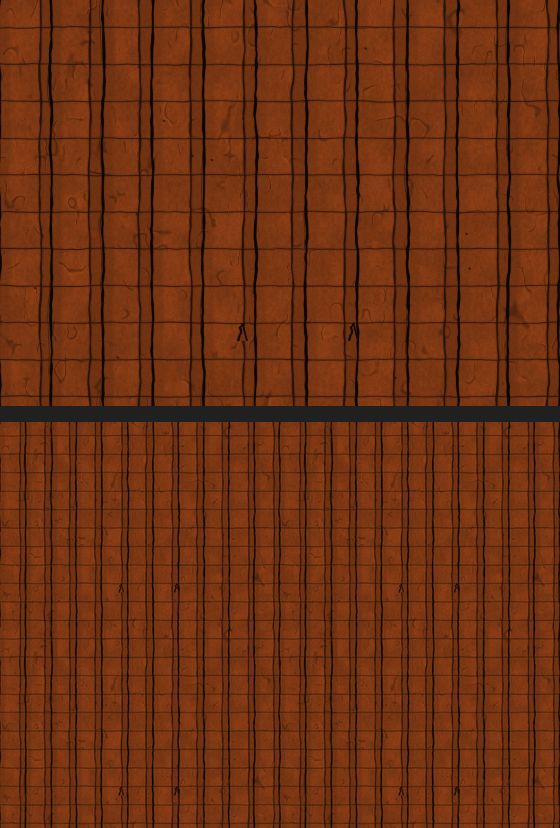
Top: one tile. Bottom: repeated 2 by 2.
A Shadertoy shader for this texture:

```glsl
// Rust-brown wooden boards with narrow battens, dark upright gaps and thin cross seams.
#define COLS 11.0
#define ROWS 11.0
#define ROW_SHIFT 0.256     // height of the lowest seam, in rows
#define BATTEN 0.235        // batten width, in columns
#define GAP_WIDTH 0.023     // half widths, in columns or rows
#define EDGE_WIDTH 0.017
#define SEAM_WIDTH 0.013
#define WOBBLE 0.045
#define TEAR_ROW 2.0

const vec3 PANEL  = vec3(0.535, 0.236, 0.082);
const vec3 SHADE  = vec3(0.435, 0.193, 0.068);
const vec3 STRIP  = vec3(0.425, 0.188, 0.066);
const vec3 GROOVE = vec3(0.170, 0.080, 0.030);
const vec3 BLACK  = vec3(0.045, 0.020, 0.010);

float hash(vec2 p) {
    vec3 q = fract(p.xyx * 0.1031);
    q += dot(q, q.yzx + 33.33);
    return fract((q.x + q.y) * q.z);
}

// Value noise that wraps after a whole number of cells
float noise(vec2 uv, vec2 cells, float seed) {
    vec2 p = uv * cells, i = floor(p), f = fract(p);
    f = f * f * (3.0 - 2.0 * f);
    vec2 a = mod(i, cells) + seed, b = mod(i + 1.0, cells) + seed;
    return mix(mix(hash(a), hash(vec2(b.x, a.y)), f.x),
               mix(hash(vec2(a.x, b.y)), hash(b), f.x), f.y);
}

// Wrapping drift along one line, from -0.5 to 0.5
float wander(float t, float period, float line) {
    float i = floor(t * period), f = fract(t * period);
    return mix(hash(vec2(mod(i, period), line)),
               hash(vec2(mod(i + 1.0, period), line)), f * f * (3.0 - 2.0 * f)) - 0.5;
}

float stroke(float d, float halfWidth, float aa) {
    return 1.0 - smoothstep(halfWidth - aa, halfWidth + aa, abs(d));
}

void mainImage(out vec4 fragColor, in vec2 fragCoord) {
    vec2 uv = fragCoord / iResolution.xy;
    vec2 cell = uv * vec2(COLS, ROWS) - vec2(0.0, ROW_SHIFT);
    vec2 aa = 0.7 * vec2(COLS, ROWS) / iResolution.xy;
    vec2 id = floor(cell + 0.5);
    vec2 local = cell - id;
    id = mod(id, vec2(COLS, ROWS));

    // Positions relative to the black gap, the batten edge and the seam
    float gap = local.x - 0.06 * (hash(vec2(id.x, 70.0)) - 0.5)
              - WOBBLE * wander(uv.y, 14.0, id.x + 20.0)
              - 0.018 * wander(uv.y, 60.0, id.x + 40.0);
    float edge = local.x + BATTEN + 0.06 * (hash(vec2(id.x, 90.0)) - 0.5)
               - WOBBLE * wander(uv.y, 17.0, id.x + 60.0)
               - 0.015 * wander(uv.y, 50.0, id.x + 80.0);
    float seam = local.y - 0.035 * wander(uv.x, 16.0, id.y + 100.0)
               - 0.020 * wander(uv.x, 70.0, id.y + 120.0);

    // Mottled wood, with a shaded band beside some gaps
    float mottle = noise(uv, vec2(COLS * 3.0, ROWS * 2.0), 3.0);
    float grain = noise(uv, vec2(COLS * 22.0, ROWS * 9.0), 31.0);
    vec3 color = mix(PANEL, SHADE, clamp(0.75 * mottle + 0.5 * grain - 0.28, 0.0, 1.0));
    float band = (1.0 - smoothstep(0.16, 0.27, gap)) * step(0.0, gap);
    color = mix(color, SHADE, band * (0.25 + 0.65 * hash(vec2(id.x, 150.0))));
    float batten = smoothstep(-aa.x, aa.x, edge) * smoothstep(-aa.x, aa.x, -gap);
    color = mix(color, STRIP, 0.8 * batten);
    color *= 0.95 + 0.10 * noise(uv, vec2(COLS * 36.0, ROWS * 26.0), 57.0);

    // Fine upright cracks with a lit side
    vec2 bent = uv + 0.004 * (noise(uv, vec2(66.0, 88.0), 11.0) - 0.5);
    float vein = noise(bent, vec2(COLS * 5.0, ROWS * 2.0), 77.0) - 0.5;
    float worn = smoothstep(0.52, 0.75, noise(uv, vec2(COLS * 4.0, ROWS * 3.0), 93.0));
    color *= 1.0 - 0.25 * worn * (1.0 - smoothstep(0.0, 0.06, abs(vein)));
    color *= 1.0 + 0.08 * worn * (1.0 - smoothstep(0.0, 0.06, abs(vein - 0.09)));

    // Sparse dark nicks
    vec2 speckGrid = uv * vec2(COLS, ROWS) * 2.0, speckId = floor(speckGrid);
    vec2 speck = (fract(speckGrid) - 0.3 - 0.4 * hash(speckId + 7.0)) * vec2(1.0, 0.8);
    speck.x += 0.4 * speck.y;
    float nick = step(0.975, hash(speckId + 211.0)) * (1.0 - smoothstep(0.02, 0.08, length(speck)));
    color = mix(color, GROOVE, 0.8 * nick);

    // Cross seams, with one split that tapers away from its seam
    color *= 1.0 - 0.12 * (1.0 - smoothstep(0.0, 0.07, abs(seam)));
    float seamInk = 0.65 + 0.35 * noise(uv, vec2(COLS * 3.0, ROWS), 19.0);
    color = mix(color, GROOVE, seamInk * stroke(seam, SEAM_WIDTH, aa.y));
    float along = (local.x + 0.25) / 0.45;
    float split = step(abs(id.x - 2.0) + abs(id.y - 6.0), 0.5) * step(abs(along - 0.5), 0.5);
    color = mix(color, GROOVE, 0.8 * split * stroke(seam - 0.11 * (1.0 - along), 0.015, aa.y));

    // Batten edge, loose hairline and black gap
    float rough = 1.0 + 0.7 * wander(uv.y, 44.0, id.x + 140.0);
    color *= 1.0 - 0.18 * (1.0 - smoothstep(0.0, 0.06, min(abs(edge), abs(gap))));
    color = mix(color, mix(GROOVE, BLACK, 0.35), 0.9 * stroke(edge, EDGE_WIDTH * rough, aa.x));
    float hairline = gap + 0.02 + 0.08 * wander(uv.y, 9.0, id.x + 160.0);
    color = mix(color, GROOVE, 0.6 * step(0.6, hash(vec2(id.x, 170.0))) * stroke(hairline, 0.008, aa.x));
    color = mix(color, BLACK, stroke(gap, GAP_WIDTH * rough, aa.x));

    // Two splintered tears that widen downward from a seam
    float fall = -local.y / 0.49;
    float torn = step(abs(abs(id.x - 6.0) - 1.0) + abs(id.y - TEAR_ROW), 0.5) * step(abs(fall - 0.5), 0.5);
    float tear = local.x + 0.24 - 0.09 * (id.x - 5.0);
    float jag = 0.05 * wander(uv.y, 150.0, 190.0);
    float spread = 0.09 * fall;
    color = mix(color, SHADE, torn * smoothstep(-aa.x, aa.x, spread - abs(tear)));
    float rim = max(stroke(tear + spread + jag, 0.024, aa.x), stroke(tear - spread, 0.018, aa.x));
    color = mix(color, BLACK, 0.9 * torn * rim);

    fragColor = vec4(color, 1.0);
}
```
